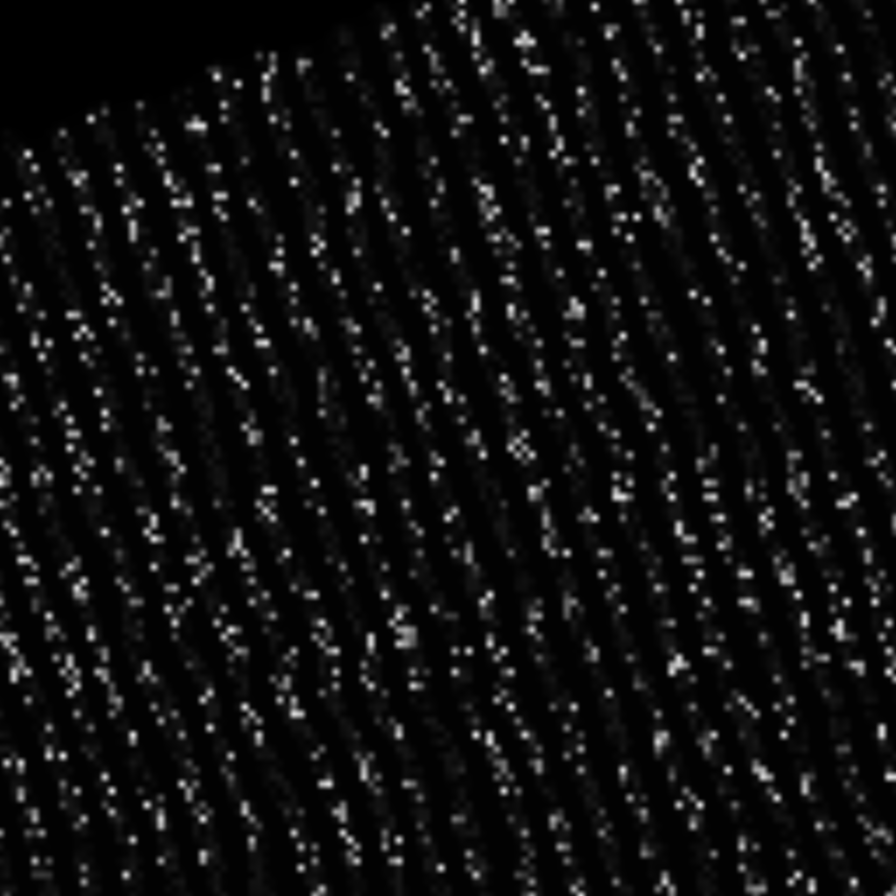
This texture is drawn by a Shadertoy shader. Its source:

```glsl
// Sparse bright grains strung along slanted dark stripes, with an empty upper left corner.

const float GRID = 128.0;                    // grains per canvas height
const vec2 ALONG = vec2(-0.313, 0.950);      // direction of the stripes
const vec2 ACROSS = vec2(0.950, 0.313);
const float SPACING = 0.047;                 // distance between stripes
const float STRIPE_SHIFT = 0.1;              // stripe offset, in periods
const float WOBBLE = 0.4;                    // stripe waviness, in periods
const float EDGE = 0.805;                    // end of the stripes
const float EDGE_FADE = 0.02;
const float CLUMPS = 45.0;                   // clumps per unit of stripe length
const vec2 CHANCE = vec2(0.07, 0.35);        // grain odds outside and inside clumps
const vec2 PEAK = vec2(0.14, 0.88);          // dimmest and brightest grain
const float HAZE = 0.085;                    // faint glow between grains
const float FLOOR = 0.006;                   // background level
const float TAU = 6.2831853;

float hash(vec2 p) {
    vec3 q = fract(p.xyx * vec3(0.1031, 0.1030, 0.0973));
    q += dot(q, q.yzx + 33.33);
    return fract((q.x + q.y) * q.z);
}

float noise(vec2 p) {
    vec2 cell = floor(p);
    vec2 f = smoothstep(0.0, 1.0, fract(p));
    float low = mix(hash(cell), hash(cell + vec2(1, 0)), f.x);
    float high = mix(hash(cell + vec2(0, 1)), hash(cell + vec2(1, 1)), f.x);
    return mix(low, high, f.y);
}

// Brightness of one lattice point
float grain(vec2 cell) {
    vec2 p = cell / GRID;
    float across = dot(p, ACROSS) / SPACING;
    float along = dot(p, ALONG);

    // Wavy stripes that stop at a ragged edge
    float phase = across - STRIPE_SHIFT + WOBBLE * (noise(p * 14.0 + 7.0) - 0.5);
    float stripe = smoothstep(-0.25, 0.55, cos(TAU * phase));
    float ragged = along + 0.03 * (noise(p * 22.0 + 31.0) - 0.5);
    float inside = 1.0 - smoothstep(EDGE - EDGE_FADE, EDGE, ragged);

    // Grains gather in short runs along each stripe
    float clump = smoothstep(0.25, 0.75, noise(vec2(across * 1.3, along * CLUMPS) + 50.0));
    float odds = stripe * mix(CHANCE.x, CHANCE.y, clump);
    float lit = step(hash(cell + 11.0), odds);
    float peak = mix(PEAK.x, PEAK.y, pow(hash(cell + 211.0), 1.2));
    float haze = HAZE * stripe * pow(hash(cell + 419.0), 1.2);
    return inside * (FLOOR + max(haze, lit * peak));
}

void mainImage(out vec4 fragColor, in vec2 fragCoord) {
    vec2 p = fragCoord / iResolution.y * GRID;
    vec2 cell = floor(p);

    // Blend neighbouring grains into soft squares
    vec2 f = fract(p);
    f = mix(f, smoothstep(0.0, 1.0, f), 0.7);
    float low = mix(grain(cell), grain(cell + vec2(1, 0)), f.x);
    float high = mix(grain(cell + vec2(0, 1)), grain(cell + vec2(1, 1)), f.x);
    fragColor = vec4(vec3(mix(low, high, f.y)), 1.0);
}
```
